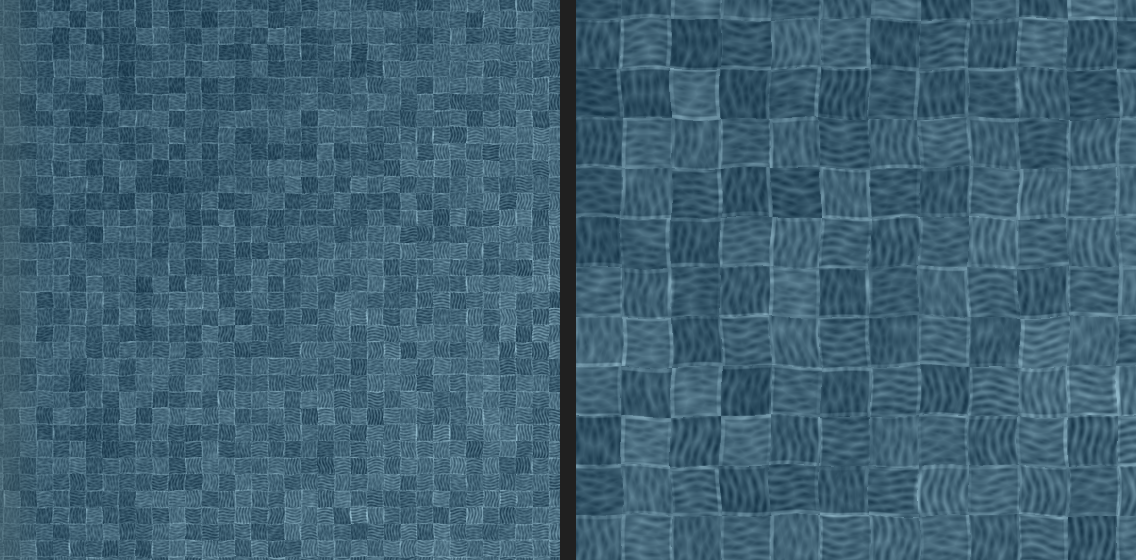
Left: the whole. Right: its middle third, enlarged.
Write a WebGL 2 fragment shader that draws this texture.

```glsl
#version 300 es
precision highp float;
// Blue woven wall covering: a fine grid of small squares whose strands run
// alternately across and down, with thin pale uneven seams between them.
// Tone is summed from cell, strand, grain and light, then mapped to a ramp.

#define REPEATS 33.87                    // squares across and down
#define GRID_SHIFT vec2(0.21, 0.19)      // first seam, in squares
#define SEAM_WIDTH 0.065                 // in squares
#define SEAM_STRENGTH 0.54
#define STRANDS 5.5                      // strands in each square
#define CELL_CONTRAST 0.42
#define GRAIN_CONTRAST 0.62
#define BASE_TONE 0.36
#define DARK_BLUE vec3(0.145, 0.270, 0.345)
#define PALE_BLUE vec3(0.390, 0.530, 0.600)
#define EDGE_GREY vec3(0.300, 0.405, 0.440)

uniform vec2 u_resolution;
out vec4 outColor;

float hash(vec2 p) {
    vec3 q = fract(p.xyx * vec3(0.1031, 0.1030, 0.0973));
    q += dot(q, q.yzx + 33.33);
    return fract((q.x + q.y) * q.z);
}

// Distance to the nearest scattered point, about 0.45 on average.
float cellular(vec2 p) {
    vec2 home = floor(p);
    float nearest = 2.0;
    for (int y = -1; y <= 1; y++) {
        for (int x = -1; x <= 1; x++) {
            vec2 id = home + vec2(x, y);
            vec2 point = id + vec2(hash(id), hash(id + 57.3));
            nearest = min(nearest, distance(p, point));
        }
    }
    return nearest;
}

// Slow bending of the hand-laid grid.
vec2 wobble(vec2 p) {
    return 0.025 * sin(p.yx * 1.7 + 2.0 * sin(p * 0.43))
         + 0.020 * sin(p.yx * 4.1 + p * 0.6);
}

// Pale seam along x = integer; each segment has its own shift and wear.
float seam(vec2 p, float seed, float pixel) {
    vec2 id = vec2(floor(p.x + 0.5), floor(p.y));
    float shift = 0.09 * (hash(id + seed) - 0.5);
    float d = abs(p.x - id.x - shift);
    float halfWidth = 0.5 * SEAM_WIDTH;
    float soft = max(pixel, 0.03);
    float line = 1.0 - smoothstep(halfWidth - 0.5 * soft, halfWidth + soft, d);
    float segment = mix(0.3, 1.15, hash(id + seed + 19.7));
    float wear = 0.65 + 0.8 * cellular(vec2(id.x * 3.7 + seed, p.y * 2.3));
    return line * segment * wear;
}

// Rare bright flecks where a vertical seam stands proud.
float glint(vec2 p, float light) {
    vec2 id = vec2(floor(p.x + 0.5), floor(p.y));
    float chosen = step(0.975 - 0.06 * light, hash(id + 71.0));
    vec2 q = vec2(p.x - id.x, fract(p.y) - 0.5);
    q.x += 0.12 * q.y * (hash(id + 5.0) - 0.5);
    return chosen * (1.0 - smoothstep(0.02, 0.10, abs(q.x)))
                  * (1.0 - smoothstep(0.15, 0.5, abs(q.y)));
}

void main() {
    vec2 uv = gl_FragCoord.xy / u_resolution.y;
    float pixel = REPEATS / u_resolution.y;
    vec2 flat_p = uv * REPEATS - GRID_SHIFT + 2.0;
    vec2 p = flat_p + wobble(flat_p);
    vec2 cell = floor(p);
    vec2 local = fract(p);

    // Raking light, strongest at the lower right.
    float light = smoothstep(0.15, 1.15, 0.75 * uv.x + 0.6 * (1.0 - uv.y));

    // Strands turn by a quarter from one square to the next.
    float across = mod(cell.x + cell.y, 2.0);
    vec2 strand = across > 0.5 ? p.yx : p;
    float bend = 0.07 * sin(strand.y * 5.0 + 6.3 * hash(cell + 3.0));
    float ridge = sin(6.2832 * STRANDS * (strand.x + bend));
    float relief = mix(0.05, 0.24, light) * mix(0.4, 1.2, hash(cell + 11.0));

    // Paper grain stretched along the strands, and broad crumpled patches.
    float grain = cellular(strand * vec2(6.5, 3.2) + cell * 1.37) - 0.45;
    float patches = cellular(p * 0.55 + 9.0) - 0.45;

    float tone = BASE_TONE + 0.28 * (light - 0.35);
    tone += CELL_CONTRAST * (hash(cell) - 0.5) + 0.05 * (across - 0.5);
    tone += relief * ridge + GRAIN_CONTRAST * grain + 0.14 * patches;
    tone += 0.12 * (local.y - 0.5) * (hash(cell + 23.0) - 0.2);

    // Seams, softly shaded on either side.
    vec2 rim = min(local, 1.0 - local);
    tone -= 0.09 * (1.0 - smoothstep(0.04, 0.2, min(rim.x, rim.y)));
    float seams = max(seam(p, 0.0, pixel), seam(p.yx, 41.0, pixel));
    tone += SEAM_STRENGTH * seams + 0.55 * glint(p, light);

    vec3 color = mix(DARK_BLUE, PALE_BLUE, clamp(tone, -0.2, 1.7));
    float fade = 0.45 * (1.0 - smoothstep(0.0, 0.09, uv.x));
    color = mix(color, EDGE_GREY, fade);
    outColor = vec4(color, 1.0);
}
```
